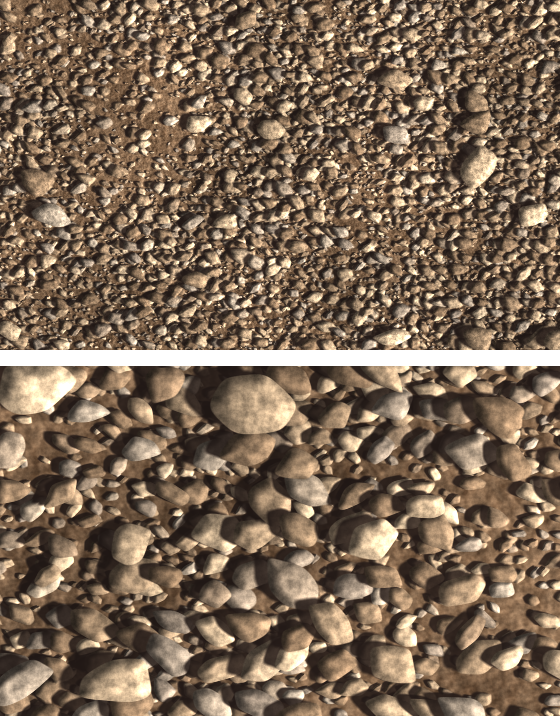
Top, the full canvas; bottom, a detail of the centre.
Give the GLSL for this texture, as a WebGL 1 fragment shader.

```glsl
precision highp float;
// Sunlit gravel: angular pebbles of several sizes on brown soil, shadows falling left.
uniform vec2 u_resolution;

const vec3 SUN = vec3(0.74, -0.26, 0.62);
const vec3 SKY_FILL = vec3(0.32, 0.32, 0.33);
const vec3 SHADOW = vec3(0.13, 0.095, 0.085);
const vec3 SOIL_DARK = vec3(0.32, 0.235, 0.165);
const vec3 SOIL_LIGHT = vec3(0.64, 0.51, 0.39);
const vec3 STONE_BROWN = vec3(0.57, 0.455, 0.345);
const vec3 STONE_PALE = vec3(1.0, 0.87, 0.70);
const vec3 STONE_GREY = vec3(0.74, 0.69, 0.63);

vec3 hash3(vec2 p) {
  vec3 q = fract(p.xyx * vec3(0.1031, 0.1030, 0.0973));
  q += dot(q, q.yxz + 33.33);
  return fract((q.xxy + q.yzz) * q.zyx);
}

float cornerSlope(vec2 cell, vec2 corner, vec2 f) {
  float angle = 6.2832 * hash3(cell + corner).x;
  return dot(vec2(cos(angle), sin(angle)), f - corner);
}

float gradientNoise(vec2 p) {
  vec2 cell = floor(p);
  vec2 f = fract(p);
  vec2 u = f * f * f * (f * (f * 6.0 - 15.0) + 10.0);
  float low = mix(cornerSlope(cell, vec2(0.0), f), cornerSlope(cell, vec2(1.0, 0.0), f), u.x);
  float high = mix(cornerSlope(cell, vec2(0.0, 1.0), f), cornerSlope(cell, vec2(1.0), f), u.x);
  return mix(low, high, u.y);
}

float fbm(vec2 p) {
  float sum = 0.0;
  float gain = 0.6;
  for (int i = 0; i < 4; i++) {
    sum += gain * gradientNoise(p);
    p = p * 2.1 + 17.3;
    gain *= 0.6;
  }
  return sum;
}

// Rounded irregular hexagon: xy = outward slope, z = 0 at the centre, 1 on the rim.
vec3 pebble(vec2 q, float seed) {
  vec2 slope = vec2(0.0);
  float sum = 0.000001;
  for (int i = 0; i < 6; i++) {
    float n = float(i);
    float angle = 1.0472 * (n + 0.7 * fract(seed * (n + 2.0) * 13.7));
    vec2 side = vec2(cos(angle), sin(angle));
    float reach = mix(0.72, 1.1, fract(seed * (n + 1.0) * 29.3));
    float t = max(dot(q, side) / reach, 0.0);
    float t2 = t * t;
    float t7 = t2 * t2 * t2 * t;
    slope += side * t7;
    sum += t7 * t;
  }
  float rim = pow(sum, 0.125);
  return vec3(slope / pow(rim, 7.0), rim);
}

vec3 stoneColour(vec3 rnd, float pale) {
  vec3 c = mix(STONE_BROWN, STONE_PALE, clamp(rnd.x * rnd.x * 0.95 + pale, 0.0, 1.0));
  return mix(c, STONE_GREY, 0.6 * smoothstep(0.65, 0.95, rnd.y));
}

// Paints one size class over the ground, each stone after its own shadow.
vec3 paintStones(vec3 ground, vec2 p, float scale, float fill, float pale, float grain) {
  vec2 g = p * scale;
  float pixel = scale / u_resolution.y;
  for (int i = -1; i <= 1; i++) {
    for (int j = -1; j <= 1; j++) {
      vec2 cell = floor(g) + vec2(float(i), float(j));
      vec3 place = hash3(cell + scale * 3.0);
      vec3 look = hash3(cell + scale * 5.0 + 71.0);
      vec2 centre = cell + 0.5 + 0.6 * (place.xy - 0.5);
      vec2 spot = centre / scale;
      float crowd = 1.0 + 1.4 * gradientNoise(spot * 2.3 + 4.0) + 0.3 * (spot.x - 0.8);
      if (place.z < fill * crowd) {
        float radius = mix(0.34, 0.56, look.z);
        float turn = 1.5 * fract(look.x * 37.0) - 0.75;
        float c = cos(turn);
        float s = sin(turn);
        mat2 spin = mat2(c, -s, s, c);
        vec2 stretch = vec2(0.85, mix(1.05, 1.6, fract(look.y * 23.0)));
        vec2 q = (g - centre) / radius;
        float edge = pixel / radius;

        vec3 body = pebble(spin * q * stretch, look.z);
        float nearRim = pebble(spin * (q + SUN.xy * 0.45) * stretch, look.z).z;
        float farRim = pebble(spin * (q + SUN.xy * 0.9) * stretch, look.z).z;
        float shade = 1.0 - smoothstep(0.92 - edge, 1.03 + edge, min(nearRim, farRim));
        ground = mix(ground, SHADOW, 0.87 * shade);

        vec2 tilt = (body.xy * stretch) * spin;
        vec3 normal = normalize(vec3(tilt * smoothstep(0.25, 1.05, body.z), 0.85));
        float sunlight = max(dot(normal, SUN), 0.0);
        vec3 stone = stoneColour(look, pale) * (1.0 + 0.7 * grain);
        stone *= SKY_FILL + 1.03 * sunlight;
        ground = mix(ground, stone, 1.0 - smoothstep(1.0 - edge, 1.0 + edge, body.z));
      }
    }
  }
  return ground;
}

vec3 soil(vec2 p) {
  float height = fbm(p * 32.0);
  float relief = height - fbm((p + SUN.xy * 0.006) * 32.0);
  float tone = 0.5 + 0.5 * fbm(p * 5.0) + 1.3 * relief + 0.3 * height;
  return mix(SOIL_DARK, SOIL_LIGHT, clamp(tone, 0.0, 1.15));
}

void main() {
  vec2 p = gl_FragCoord.xy / u_resolution.y;
  float grain = fbm(p * 75.0);
  vec3 colour = soil(p) * (1.0 + 0.5 * grain);
  colour = paintStones(colour, p, 82.0, 0.55, 0.10, grain);
  colour = paintStones(colour, p, 41.0, 0.70, 0.14, grain);
  colour = paintStones(colour, p, 25.0, 0.64, 0.12, grain);
  colour = paintStones(colour, p, 12.0, 0.08, 0.25, grain);
  colour *= 1.0 + 0.25 * gradientNoise(p * 3.1 + 9.0);
  gl_FragColor = vec4(clamp(colour, 0.0, 1.0), 1.0);
}
```
